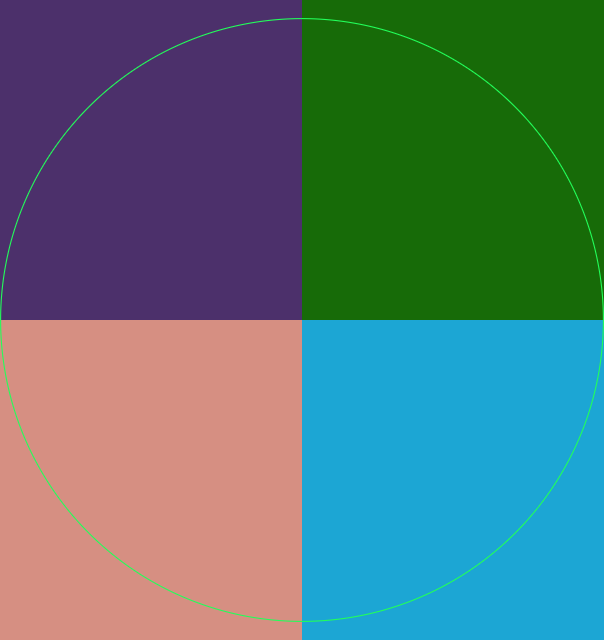
A Shadertoy shader for this background:

```glsl
// Four flat colour quadrants meeting at the canvas centre, with a thin
// bright green ring that almost touches the left and right borders.
// Quadrants are smoothed steps; the ring is a circle distance function.

#define RING_RADIUS 0.499
#define RING_WIDTH 0.0018
#define RING_COLOR vec3(0.13, 1.00, 0.35)
#define TOP_LEFT vec3(0.30, 0.19, 0.42)
#define TOP_RIGHT vec3(0.09, 0.42, 0.03)
#define BOTTOM_LEFT vec3(0.84, 0.56, 0.51)
#define BOTTOM_RIGHT vec3(0.11, 0.65, 0.83)

// Coverage of the positive side of an edge, one pixel wide
vec2 edgeCoverage(vec2 signedDistance, float pixel) {
    return clamp(signedDistance / pixel + 0.5, 0.0, 1.0);
}

// Coverage of a circular outline centred on the origin
float ringCoverage(vec2 p, float pixel) {
    float d = abs(length(p) - RING_RADIUS) - 0.5 * RING_WIDTH;
    return clamp(0.5 - d / pixel, 0.0, 1.0);
}

void mainImage(out vec4 fragColor, in vec2 fragCoord) {
    // Centred coordinates, where the shorter side has length one
    float pixel = 1.0 / min(iResolution.x, iResolution.y);
    vec2 p = (fragCoord - 0.5 * iResolution.xy) * pixel;

    // Quadrants
    vec2 side = edgeCoverage(p, pixel);
    vec3 lower = mix(BOTTOM_LEFT, BOTTOM_RIGHT, side.x);
    vec3 upper = mix(TOP_LEFT, TOP_RIGHT, side.x);
    vec3 color = mix(lower, upper, side.y);

    // Ring
    color = mix(color, RING_COLOR, ringCoverage(p, pixel));
    fragColor = vec4(color, 1.0);
}
```
